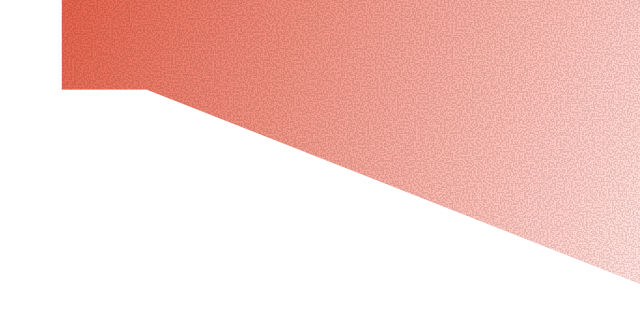
Write a Shadertoy shader that draws this background.

```glsl
// Grainy coral-to-blush gradient panel with a stepped, slanted lower edge on white.

// Pseudo-random unit gradient for a lattice cell
vec2 cellGradient(vec2 cell) {
    vec3 q = fract(cell.xyx * vec3(0.1031, 0.1030, 0.0973));
    q += dot(q, q.yzx + 33.33);
    float angle = 6.2832 * fract((q.x + q.y) * q.z);
    return vec2(cos(angle), sin(angle));
}

float gradientNoise(vec2 p) {
    vec2 cell = floor(p), f = fract(p);
    vec2 u = f * f * f * (f * (f * 6.0 - 15.0) + 10.0);
    vec2 e = vec2(1.0, 0.0);
    float bottom = mix(dot(cellGradient(cell), f),
                       dot(cellGradient(cell + e.xy), f - e.xy), u.x);
    float top = mix(dot(cellGradient(cell + e.yx), f - e.yx),
                    dot(cellGradient(cell + e.xx), f - e.xx), u.x);
    return mix(bottom, top, u.y);
}

// Positive inside: above the flat ledge or the slanted line, right of the left edge
float panelDistance(vec2 p) {
    float ledge = p.y - 0.72;
    float slant = dot(p - vec2(0.458, 0.72), normalize(vec2(0.394, 1.0)));
    return min(p.x - 0.193, max(ledge, slant));
}

void mainImage(out vec4 fragColor, in vec2 fragCoord) {
    vec2 p = fragCoord / iResolution.y;

    // Diagonal gradient, deepest at the upper left
    float blend = dot(vec2(p.x - 0.193, 1.0 - p.y), vec2(0.453, 0.204));
    vec3 coral = vec3(0.858, 0.366, 0.28);
    vec3 blush = vec3(0.975, 0.841, 0.83);
    vec3 color = mix(coral, blush, clamp(blend, 0.0, 1.0));

    // Fine two-tone grain
    float grain = smoothstep(-0.22, 0.22, gradientNoise(p * 171.3 + 7.4)) - 0.5;
    color *= 1.0 + 0.12 * grain;

    // Panel over white
    float coverage = clamp(panelDistance(p) * iResolution.y + 0.5, 0.0, 1.0);
    fragColor = vec4(mix(vec3(1.0), color, coverage), 1.0);
}
```
